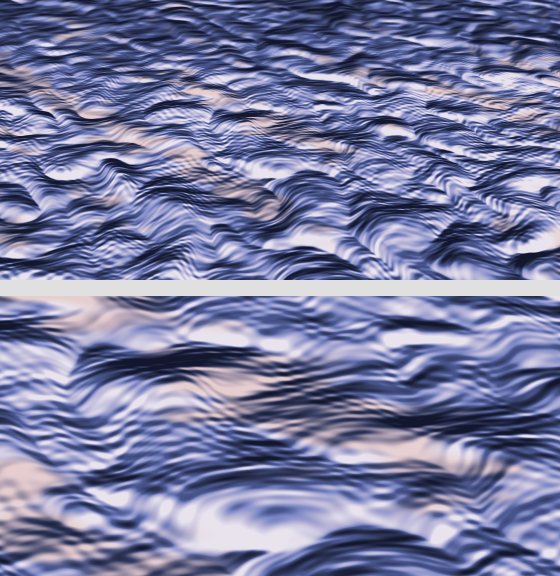
Top: the whole. Bottom: its middle third, enlarged.
Write a WebGL 1 fragment shader that draws this texture.

```glsl
precision highp float;
uniform vec2 u_resolution;

const float HORIZON = 1.9;
const vec3 ABYSS = vec3(0.07, 0.09, 0.18);
const vec3 NAVY = vec3(0.18, 0.21, 0.34);
const vec3 BLUE = vec3(0.28, 0.33, 0.55);
const vec3 PERIWINKLE = vec3(0.49, 0.54, 0.78);
const vec3 LAVENDER = vec3(0.69, 0.68, 0.83);
const vec3 GLARE = vec3(0.91, 0.89, 0.93);
const vec3 UMBER = vec3(0.21, 0.20, 0.24);
const vec3 PEACH = vec3(0.90, 0.76, 0.74);

vec2 gradient(vec2 cell) {
  float angle = 6.2832 * fract(sin(dot(cell, vec2(127.1, 311.7))) * 43758.55);
  return vec2(cos(angle), sin(angle));
}

float noise(vec2 p) {
  vec2 i = floor(p);
  vec2 f = p - i;
  vec2 u = f * f * f * (f * (f * 6.0 - 15.0) + 10.0);
  vec2 r = vec2(1.0, 0.0);
  float a = dot(gradient(i), f);
  float b = dot(gradient(i + r.xy), f - r.xy);
  float c = dot(gradient(i + r.yx), f - r.yx);
  float d = dot(gradient(i + r.xx), f - r.xx);
  return mix(mix(a, b, u.x), mix(c, d, u.x), u.y);
}

// Screen to water plane, with mild perspective
vec2 toWater(vec2 p) {
  return vec2((p.x - 1.0) * 9.0, 22.0) / (HORIZON - p.y);
}

// Coordinates across and along the diagonal wave trains
vec2 toTrain(vec2 q) {
  return vec2(0.6 * q.x + 0.8 * q.y, 0.8 * q.x - 0.6 * q.y);
}

// Peaked crests over rounded troughs
float swell(vec2 q, float softness) {
  vec2 w = q + 0.5 * vec2(noise(q * 0.8 + 7.0), noise(q * 0.8 + 31.0));
  float crest = noise(vec2(w.x * 0.75, w.y * 0.9 + w.x * 0.3));
  vec2 train = toTrain(w);
  float roll = noise(vec2(train.x * 1.0, train.y * 0.4) + 53.0);
  return -0.85 * sqrt(crest * crest + softness) + 0.36 * roll;
}

// Swell plus streaks that bend over it
float surface(vec2 q, float focus) {
  float h = swell(q, mix(0.005, 0.0006, focus));
  vec2 v = q + vec2(0.0, 0.9 * h);
  v.y -= 0.3 * v.x;
  float streaks = 0.12 * noise(v * vec2(1.6, 2.6) + 11.0);
  streaks += mix(0.3, 1.0, focus) * 0.06 * noise(v * vec2(2.2, 5.5) + 23.0);
  streaks += focus * 0.027 * noise(v * vec2(4.0, 11.0) + 41.0);
  return h + streaks;
}

// Woven capillary ripples, gathered along the wave trains
float ripples(vec2 q, float bend) {
  vec2 v = q + vec2(0.0, 0.8 * bend);
  vec2 train = toTrain(v + 0.4 * noise(q * 1.5));
  float band = 1.0 - 3.4 * abs(noise(vec2(train.x * 0.75, train.y * 0.2) + 3.0));
  float sway = 6.0 * noise(v * 1.8 + 17.0);
  float weave = sin(43.0 * v.y + 24.0 * v.x + sway);
  weave += sin(45.0 * v.y - 11.0 * v.x - sway);
  return smoothstep(0.3, 0.95, band) * weave;
}

float ramp(float a, float b, float t) {
  return clamp((t - a) / (b - a), 0.0, 1.0);
}

vec3 waterColor(float t) {
  vec3 c = mix(ABYSS, NAVY, ramp(-0.15, 0.18, t));
  c = mix(c, BLUE, ramp(0.18, 0.38, t));
  c = mix(c, PERIWINKLE, ramp(0.42, 0.57, t));
  c = mix(c, LAVENDER, ramp(0.57, 0.72, t));
  return mix(c, GLARE, ramp(0.72, 0.95, t));
}

vec3 shade(vec2 p) {
  vec2 q = toWater(p);
  float focus = 1.0 - smoothstep(0.5, 1.0, p.y);
  float reach = mix(0.09, 0.035, focus);

  // Faces tilted to the viewer are dark, those tilted away mirror the sky
  float rise = surface(q + reach * vec2(-0.3, 1.0), focus) - surface(q, focus);
  float tone = 0.47 - 0.50 * rise / reach;
  tone += 0.32 * noise(q * vec2(0.28, 0.3) + 61.0);
  tone += 0.15 * focus * ripples(q, swell(q, 0.004));
  tone -= 0.17 * smoothstep(0.65, 1.0, p.y);
  tone += 0.06 * smoothstep(0.5, 0.0, abs(p.y - 0.5)) - 0.02;

  // Sunset glints in drifting patches, denser on the left
  vec2 train = toTrain(q);
  float glow = noise(vec2(train.x * 0.8, train.y * 0.25) + 83.0);
  glow += 0.7 * noise(q * vec2(1.3, 2.6) + 97.0);
  glow += 0.14 * (1.0 - smoothstep(0.0, 0.6, p.x));
  float warmth = 0.62 * smoothstep(0.14, 0.45, glow) * smoothstep(0.15, 0.5, tone);
  vec3 warm = mix(UMBER, PEACH, clamp(tone * 1.15, 0.0, 1.0));
  return mix(waterColor(tone), warm, warmth);
}

void main() {
  // Four samples per pixel for smooth edges
  vec3 sum = vec3(0.0);
  for (int i = 0; i < 4; i++) {
    float k = float(i);
    vec2 offset = vec2(mod(k, 2.0), floor(k * 0.5)) * 0.5 - 0.25;
    sum += shade((gl_FragCoord.xy + offset) / u_resolution.y);
  }
  gl_FragColor = vec4(sum * 0.25, 1.0);
}
```
